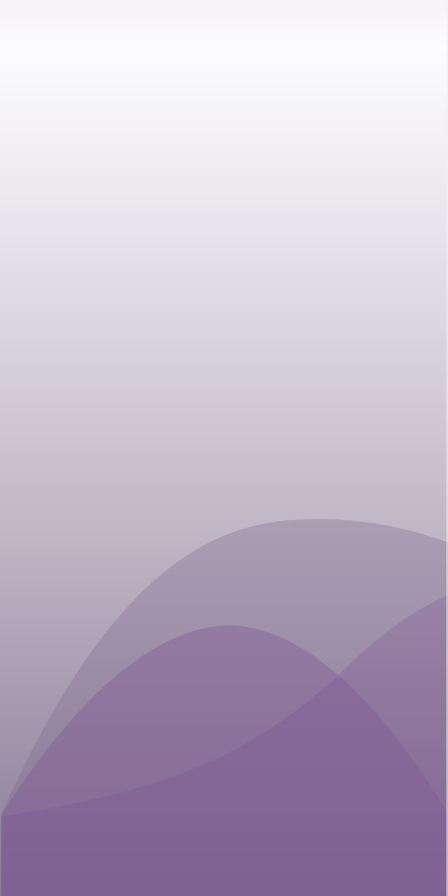
This background is drawn by a WebGL 1 fragment shader. Its source:

```glsl
precision highp float;
// Three translucent violet hills under a pale sky that darkens downwards.
// The sky is an even colour ramp; each hill is a height curve whose
// coverage is antialiased by its local slope and blended over the last.

uniform vec2 u_resolution;

const vec3 SKY_TOP = vec3(0.965, 0.955, 0.970);
const vec3 SKY_GLOW = vec3(0.987, 0.985, 0.993);
const vec3 SKY_BOTTOM = vec3(0.545, 0.480, 0.590);
const float GLOW_DEPTH = 0.055;
const float SKY_CURVE = 1.1;

const vec3 HAZE_VIOLET = vec3(0.48, 0.39, 0.53);
const vec3 DEEP_VIOLET = vec3(0.49, 0.34, 0.58);
const float BACK_ALPHA = 0.31;
const float DOME_ALPHA = 0.40;
const float WAVE_ALPHA_LOW = 0.44;        // the wave thins out upwards
const float WAVE_ALPHA_HIGH = 0.29;

const float BASE_HEIGHT = 0.0885;         // where all curves start at the left
const vec2 BACK_PEAK = vec2(0.716, 0.4206);
const vec2 DOME_PEAK = vec2(0.510, 0.302);
const vec2 WAVE_BEND = vec2(0.755, 0.2461);
const float BACK_END = 0.3945;            // heights at the right border
const float DOME_END = 0.0924;
const float WAVE_END = 0.336;
const float LEFT_INSET = 0.003;
const float RIGHT_INSET = 0.0038;
const vec3 BORDER_LIGHT = vec3(0.95, 0.94, 0.96);
const float BORDER_ALPHA = 0.6;

// Sky colour by depth: 0 at the top, 1 at the bottom
vec3 sky(float depth) {
  vec3 upper = mix(SKY_TOP, SKY_GLOW, smoothstep(0.0, GLOW_DEPTH, depth));
  float fall = clamp((depth - GLOW_DEPTH) / (1.0 - GLOW_DEPTH), 0.0, 1.0);
  return mix(upper, SKY_BOTTOM, pow(fall, SKY_CURVE));
}

// Power curve falling from a peak to a given height at each border
float hill(float x, vec2 peak, float rightEnd, vec2 powers) {
  bool onLeft = x < peak.x;
  float span = onLeft ? peak.x : 1.0 - peak.x;
  float fall = peak.y - (onLeft ? BASE_HEIGHT : rightEnd);
  float reach = max(abs(x - peak.x) / span, 0.0001);
  return peak.y - fall * pow(reach, onLeft ? powers.x : powers.y);
}

// S-shaped rise: steepening up to the bend, then flattening
float wave(float x) {
  float t = x / WAVE_BEND.x;
  float lower = mix(BASE_HEIGHT, WAVE_BEND.y, t * (0.4 + 0.6 * t * t));
  float s = (x - WAVE_BEND.x) / (1.0 - WAVE_BEND.x);
  float upper = mix(WAVE_BEND.y, WAVE_END, s * (1.4 - 0.4 * s));
  return x < WAVE_BEND.x ? lower : upper;
}

// Heights of the back hill, the dome and the wave
vec3 heights(float x) {
  return vec3(hill(x, BACK_PEAK, BACK_END, vec2(2.41, 2.0)),
              hill(x, DOME_PEAK, DOME_END, vec2(1.88, 1.92)),
              wave(x));
}

void main() {
  vec2 uv = gl_FragCoord.xy / u_resolution;
  vec2 pixel = 1.0 / u_resolution;

  // Coverage of all three shapes, with edge width from their slopes
  vec3 top = heights(uv.x);
  vec3 slope = (heights(uv.x + pixel.x) - top) * u_resolution.y;
  vec3 edge = pixel.y * sqrt(1.0 + slope * slope);
  vec3 cover = clamp((top - uv.y) / edge + 0.5, 0.0, 1.0);
  cover *= clamp((uv.x - LEFT_INSET) / pixel.x + 0.5, 0.0, 1.0);

  // Blend back to front
  float lift = clamp(uv.y / WAVE_END, 0.0, 1.0);
  float waveAlpha = mix(WAVE_ALPHA_LOW, WAVE_ALPHA_HIGH, lift);
  vec3 color = sky(1.0 - uv.y);
  color = mix(color, HAZE_VIOLET, BACK_ALPHA * cover.x);
  color = mix(color, DEEP_VIOLET, DOME_ALPHA * cover.y);
  color = mix(color, DEEP_VIOLET, waveAlpha * cover.z);

  // Thin pale strip along the right border
  float border = clamp((uv.x - 1.0 + RIGHT_INSET) / pixel.x + 0.5, 0.0, 1.0);
  color = mix(color, BORDER_LIGHT, BORDER_ALPHA * border);
  gl_FragColor = vec4(color, 1.0);
}
```
